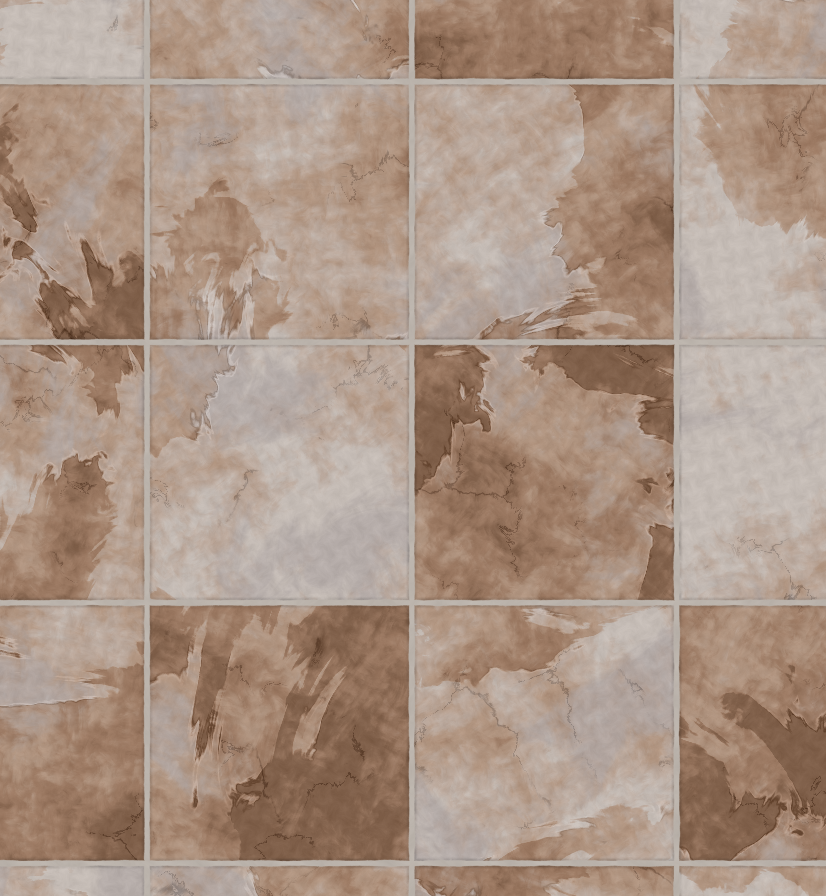
This texture is drawn by a Shadertoy shader. Its source:

```glsl
vec2 hash2(vec2 p) {
    return fract(sin(vec2(dot(p, vec2(127.1, 311.7)), dot(p, vec2(269.5, 183.3)))) * 43758.5);
}

// Layered sines, each octave bent by the one before
float layeredSines(vec2 p) {
    float sum = 0.0, amp = 0.5;
    for (int i = 0; i < 7; i++) {
        p += 0.5 * sin(1.3 * p.yx + float(i));
        sum += amp * sin(p.x) * cos(p.y);
        p = mat2(1.2, 1.5, -1.5, 1.2) * p + 1.7;
        amp *= 0.6;
    }
    return sum;
}

// Cellular noise: distances to the nearest and second nearest point
vec2 cellular(vec2 p) {
    vec2 near = vec2(9.0);
    for (int y = -1; y <= 1; y++)
        for (int x = -1; x <= 1; x++) {
            vec2 cell = floor(p) + vec2(x, y);
            float d = length(cell + hash2(cell) - p);
            near = d < near.x ? vec2(d, near.x) : vec2(near.x, min(near.y, d));
        }
    return near;
}

vec3 stoneRamp(float t) {
    vec3 pale = vec3(0.77, 0.735, 0.71), beige = vec3(0.73, 0.655, 0.605);
    vec3 tan_ = vec3(0.69, 0.58, 0.50), clay = vec3(0.61, 0.475, 0.385);
    vec3 umber = vec3(0.50, 0.375, 0.29);
    vec3 c = mix(pale, beige, smoothstep(0.0, 0.3, t));
    c = mix(c, tan_, smoothstep(0.25, 0.52, t));
    c = mix(c, clay, smoothstep(0.5, 0.78, t));
    return mix(c, umber, smoothstep(0.75, 1.05, t));
}

vec3 slate(vec2 q, vec2 id, float tone) {
    vec2 seed = hash2(id + 3.0);
    float a = 6.283 * seed.x;
    vec2 p = mat2(cos(a), sin(a), -sin(a), cos(a)) * (q - 0.5) + 20.0 * seed;

    float broad = layeredSines(3.5 * p);
    float fine = layeredSines(17.0 * p + 5.0);
    float haze = layeredSines(4.0 * p + 31.0);

    // Split layer with a ragged edge
    float ledge = layeredSines(2.3 * p + 11.0) + 0.06 * fine + 0.3 * (seed.y - 0.5);
    float layer = smoothstep(-0.025, 0.025, ledge) - 0.5;
    float t = tone + 0.42 * broad + 0.34 * layer + 0.2 * fine;

    // Cloudy mineral bloom and mottling
    t += 0.16 * (cellular(24.0 * p + 0.8 * fine).x - 0.45);
    vec3 col = stoneRamp(t);
    col = mix(col, vec3(0.67, 0.635, 0.63), 0.6 * smoothstep(0.05, 0.45, haze) * smoothstep(0.9, 0.3, t));

    // Light rim and shadow along the ledge, then sparse cracks
    float broken = smoothstep(-0.1, 0.3, haze);
    col += 0.07 * exp(-pow((ledge + 0.03) * 50.0, 2.0)) * broken;
    col -= 0.10 * exp(-pow((ledge - 0.02) * 60.0, 2.0)) * broken;
    vec2 cells = cellular(2.6 * p + 0.25 * vec2(fine, broad));
    float crack = smoothstep(0.035, 0.0, cells.y - cells.x);
    col -= vec3(0.13, 0.12, 0.11) * crack * smoothstep(0.1, 0.4, broad + 0.3 * fine);
    return col + 0.035 * layeredSines(55.0 * p);
}

void mainImage(out vec4 fragColor, in vec2 fragCoord) {
    // Tile grid
    vec2 uv = fragCoord / iResolution.xy;
    vec2 pitch = vec2(0.3206, 0.2908);
    vec2 grid = (uv - vec2(0.178, 0.0365)) / pitch;
    vec2 q = fract(grid);
    ivec2 id = ivec2(floor(grid)) & 3;

    // Overall warmth of each tile, by row from the bottom
    mat4 warmth = mat4(0.72, 0.38, 0.82, 0.62,
                       0.32, 0.78, 0.25, 0.52,
                       0.50, 0.53, 0.35, 0.72,
                       0.32, 0.60, 0.28, 0.14);
    vec3 col = slate(q, vec2(id), warmth[id.y][id.x]);

    // Grout joint with worn edges
    vec2 edge = min(q, 1.0 - q) * pitch * vec2(iResolution.x / iResolution.y, 1.0);
    float wear = layeredSines(26.0 * grid);
    float d = min(edge.x, edge.y) + 0.0009 * wear;
    float blur = 0.8 / iResolution.y;
    col *= 1.0 - (0.10 + 0.12 * wear) * smoothstep(0.0075, 0.0035, d);
    vec3 grout = vec3(0.735, 0.705, 0.675) + 0.03 * wear;
    col = mix(col, grout, smoothstep(0.0032 + blur, 0.0032 - blur, d));
    fragColor = vec4(clamp(col, 0.0, 1.0), 1.0);
}
```
